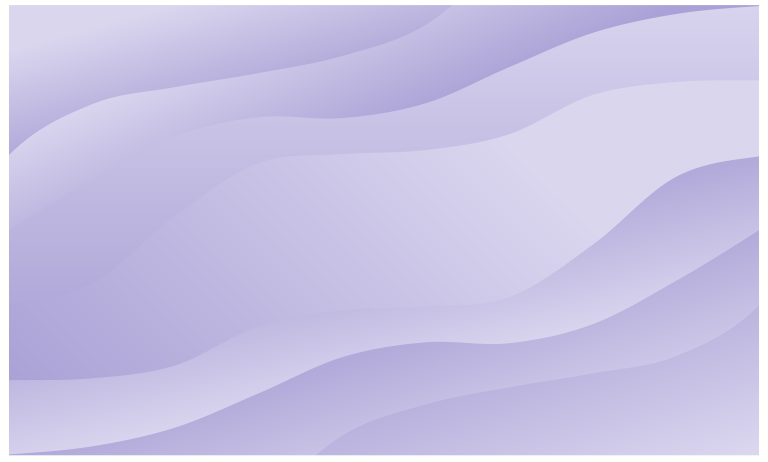
Give the GLSL for this background, as a WebGL 1 fragment shader.

```glsl
precision highp float;
// Layered lavender waves with soft gradients inside a thin white frame.
uniform vec2 u_resolution;

#define PANEL_MIN vec2(0.0117, 0.0145)
#define PANEL_MAX vec2(0.9883, 0.9890)
#define SHADE vec3(0.667, 0.635, 0.840)
#define LIGHT vec3(0.855, 0.840, 0.935)
#define FRAME vec3(1.0, 1.0, 0.995)
#define SPANS 9.0

// Catmull-Rom weights for knots at distance d
vec4 splineWeight(vec4 d) {
  d = abs(d);
  vec4 inner = 1.0 + d * d * (1.5 * d - 2.5);
  vec4 outer = 2.0 + d * (-4.0 + d * (2.5 - 0.5 * d));
  return mix(inner, outer, step(1.0, d)) * step(d, vec4(2.0));
}

// Smooth height through twelve evenly spaced knots, one beyond each panel side
float spline(float x, vec4 a, vec4 b, vec4 c) {
  vec4 d = x * SPANS + 1.0 - vec4(0.0, 1.0, 2.0, 3.0);
  return dot(a, splineWeight(d)) + dot(b, splineWeight(d - 4.0))
       + dot(c, splineWeight(d - 8.0));
}

float cornerWave(float x) {
  return spline(x, vec4(0.411, 0.667, 0.780, 0.818),
                   vec4(0.849, 0.887, 0.956, 1.111),
                   vec4(1.233, 1.344, 1.450, 1.550));
}

float middleWave(float x) {
  return spline(x, vec4(0.378, 0.500, 0.613, 0.709),
                   vec4(0.751, 0.749, 0.782, 0.862),
                   vec4(0.938, 0.980, 0.998, 1.007));
}

float innerWave(float x) {
  return spline(x, vec4(0.327, 0.336, 0.382, 0.533),
                   vec4(0.649, 0.669, 0.678, 0.713),
                   vec4(0.800, 0.829, 0.833, 0.833));
}

// Linear gradient: slope in x, slope in y, offset
vec3 gradient(vec2 p, vec3 ramp) {
  return mix(SHADE, LIGHT, clamp(dot(vec3(p, 1.0), ramp), 0.0, 1.0));
}

void main() {
  vec2 uv = gl_FragCoord.xy / u_resolution;
  vec2 size = PANEL_MAX - PANEL_MIN;
  vec2 p = (uv - PANEL_MIN) / size;
  float pixel = 1.0 / (u_resolution.y * size.y);
  float mirrorX = 1.0 - p.x;

  // Signed heights above each wave; the lower waves are the upper ones half-turned
  vec3 lower = p.y - 1.0 + vec3(cornerWave(mirrorX), middleWave(mirrorX), innerWave(mirrorX));
  vec3 upper = p.y - vec3(innerWave(p.x), middleWave(p.x), cornerWave(p.x));
  lower = clamp(lower / pixel + 0.5, 0.0, 1.0);
  upper = clamp(upper / pixel + 0.5, 0.0, 1.0);

  // Bands from the lower right corner to the upper left
  vec3 color = gradient(p, vec3(1.10, -2.03, -0.07));
  color = mix(color, gradient(p, vec3(1.28, -2.43, 0.10)), lower.x);
  color = mix(color, gradient(p, vec3(1.13, -2.79, 0.88)), lower.y);
  color = mix(color, gradient(p, vec3(1.01, 0.61, -0.10)), lower.z);
  color = mix(color, gradient(p, vec3(0.0, 1.22, -0.27)), upper.x);
  color = mix(color, gradient(p, vec3(-2.03, 2.79, -0.985)), upper.y);
  color = mix(color, gradient(p, vec3(-1.65, 3.60, -2.24)), upper.z);

  // White frame
  vec2 inset = min(uv - PANEL_MIN, PANEL_MAX - uv) * u_resolution;
  vec2 inside = clamp(inset + 0.5, 0.0, 1.0);
  gl_FragColor = vec4(mix(FRAME, color, inside.x * inside.y), 1.0);
}
```
